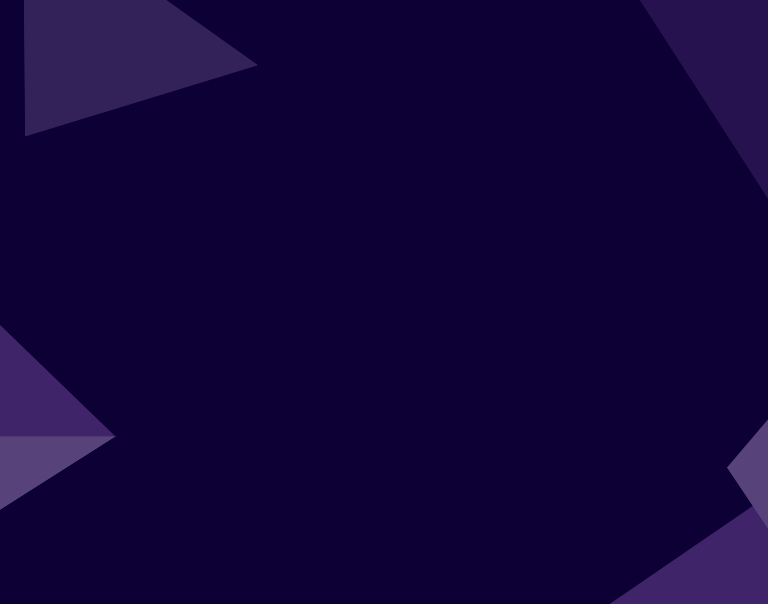
This background is drawn by a Shadertoy shader. Its source:

```glsl
// Flat translucent-looking triangles reaching in from the edges of a deep indigo field.
// Each triangle is the intersection of three half planes, antialiased by its
// signed distance and painted back to front. Corners are fractions of the canvas.

#define INDIGO vec3(0.051, 0.000, 0.208)
#define SLATE  vec3(0.200, 0.130, 0.350)
#define DUSK   vec3(0.150, 0.070, 0.310)
#define VIOLET vec3(0.250, 0.142, 0.410)
#define MAUVE  vec3(0.340, 0.262, 0.480)
#define EDGE_SOFTNESS 1.0

// Signed distance to the line a-b, positive on its right side
float lineDistance(vec2 p, vec2 a, vec2 b) {
    vec2 along = normalize(b - a);
    return dot(p - a, vec2(along.y, -along.x));
}

// Coverage of triangle a-b-c in either winding, corners given in 0..1
float triangle(vec2 p, vec2 a, vec2 b, vec2 c) {
    vec2 scale = vec2(iResolution.x / iResolution.y, 1.0);
    a *= scale;
    b *= scale;
    c *= scale;
    float winding = sign(lineDistance(c, a, b));
    vec3 sides = -winding * vec3(lineDistance(p, a, b),
                                 lineDistance(p, b, c),
                                 lineDistance(p, c, a));
    float d = max(sides.x, max(sides.y, sides.z));
    float halfWidth = 0.5 * EDGE_SOFTNESS / iResolution.y;
    return 1.0 - smoothstep(-halfWidth, halfWidth, d);
}

void mainImage(out vec4 fragColor, in vec2 fragCoord) {
    vec2 p = fragCoord / iResolution.y;
    vec3 color = INDIGO;

    // Upper corners
    color = mix(color, SLATE, triangle(p,
        vec2(0.030, 1.169), vec2(0.0326, 0.774), vec2(0.336, 0.892)));
    color = mix(color, DUSK, triangle(p,
        vec2(0.791, 1.083), vec2(1.042, 0.588), vec2(1.200, 1.100)));

    // Left arrowhead: full violet shape, then its lighter lower facet
    vec2 arrowTip = vec2(0.1503, 0.2774);
    vec2 arrowTop = vec2(-0.0651, 0.5420);
    vec2 arrowBottom = vec2(-0.0651, 0.1035);
    vec2 arrowMiddle = vec2(arrowTop.x, arrowTip.y);
    color = mix(color, VIOLET, triangle(p, arrowTip, arrowTop, arrowBottom));
    color = mix(color, MAUVE, triangle(p, arrowTip, arrowMiddle, arrowBottom));

    // Lower right: violet slope with a mauve wedge over its upper end
    color = mix(color, VIOLET, triangle(p,
        vec2(0.729, -0.0565), vec2(1.0417, 0.2159), vec2(1.100, -0.060)));
    color = mix(color, MAUVE, triangle(p,
        vec2(0.9466, 0.2259), vec2(1.0521, 0.3834), vec2(1.0521, 0.0257)));

    fragColor = vec4(color, 1.0);
}
```
